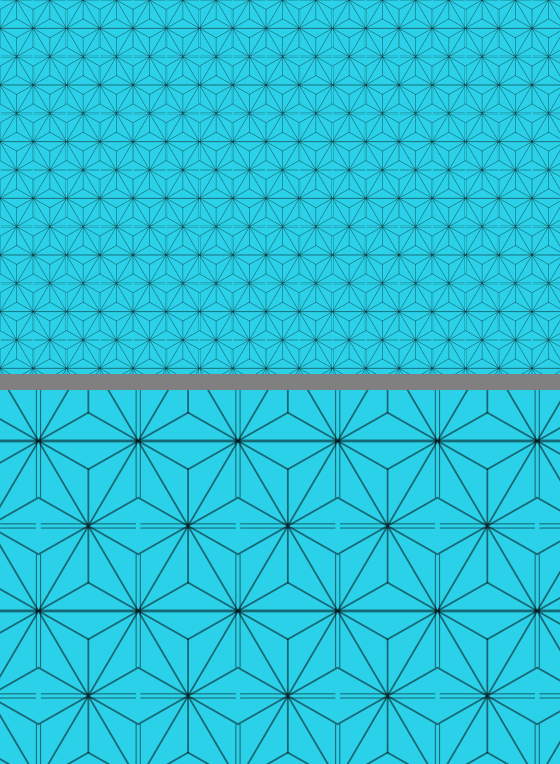
Top: the whole. Bottom: its middle third, enlarged.
This pattern is drawn by a Shadertoy shader. Its source:

```glsl
// Hemp-leaf lattice: fine dark lines on flat cyan, forming six-armed stars.
// Each rectangular tile is folded to one quarter, where a few segments join
// lattice vertices to triangle centres; tile borders carry a faint seam.

// Lengths are in canvas heights.
const vec2  TILE       = vec2(0.0889, 0.1515);
const vec3  GROUND     = vec3(0.17, 0.82, 0.91);
const float INK        = 0.5;      // darkening of a fully covered spot
const float LINE_WIDTH = 0.0016;
const float ROW_WIDTH  = 0.0025;   // heavier row through each tile's middle
const float EDGE_WIDTH = 0.0047;   // paired line on the tile border
const float SEAM_WIDTH = 0.0028;   // clear strip between that pair
const float CORNER_GAP = 0.0020;   // break in border rows at tile corners

float segmentDistance(vec2 p, vec2 a, vec2 b) {
    vec2 ab = b - a;
    float t = clamp(dot(p - a, ab) / dot(ab, ab), 0.0, 1.0);
    return length(p - a - t * ab);
}

// Fraction of a pixel-wide box, d from the axis, that a stroke covers.
float coverage(float d, float width, float pixel) {
    float upper = min(d + 0.5 * pixel, 0.5 * width);
    float lower = max(d - 0.5 * pixel, -0.5 * width);
    return clamp((upper - lower) / pixel, 0.0, 1.0);
}

float seamedEdge(float d, float pixel) {
    return coverage(d, EDGE_WIDTH, pixel) - coverage(d, SEAM_WIDTH, pixel);
}

float inked(float amount) {
    return 1.0 - INK * amount;
}

void mainImage(out vec4 fragColor, in vec2 fragCoord) {
    float pixel = 1.0 / iResolution.y;

    // Tile from the top left, then fold about the tile centre
    vec2 p = vec2(fragCoord.x, iResolution.y - fragCoord.y) * pixel;
    vec2 corner = 0.5 * TILE;
    vec2 q = abs(mod(p, TILE) - corner);
    vec2 toEdge = corner - q;

    // Lattice vertices and triangle centres in the quarter tile
    vec2 sideVertex  = vec2(corner.x, 0.0);
    vec2 topVertex   = vec2(0.0, corner.y);
    vec2 innerCentre = topVertex / 3.0;
    vec2 outerCentre = vec2(corner.x, corner.y * 2.0 / 3.0);

    // Slanted lines and the inner vertical
    float shade = 1.0;
    shade *= inked(coverage(segmentDistance(q, sideVertex, topVertex), LINE_WIDTH, pixel));
    shade *= inked(coverage(segmentDistance(q, sideVertex, innerCentre), LINE_WIDTH, pixel));
    shade *= inked(coverage(segmentDistance(q, topVertex, outerCentre), LINE_WIDTH, pixel));
    shade *= inked(coverage(segmentDistance(q, topVertex, innerCentre), LINE_WIDTH, pixel));

    // Heavy middle row
    shade *= inked(coverage(q.y, ROW_WIDTH, pixel));

    // Border row with corner gaps, and border vertical up to the centre
    float gap = smoothstep(-0.5 * pixel, 0.5 * pixel, toEdge.x - CORNER_GAP);
    float reach = smoothstep(-0.5 * pixel, 0.5 * pixel, outerCentre.y - q.y);
    shade *= inked(seamedEdge(toEdge.y, pixel) * gap);
    shade *= inked(seamedEdge(toEdge.x, pixel) * reach);

    fragColor = vec4(GROUND * shade, 1.0);
}
```
